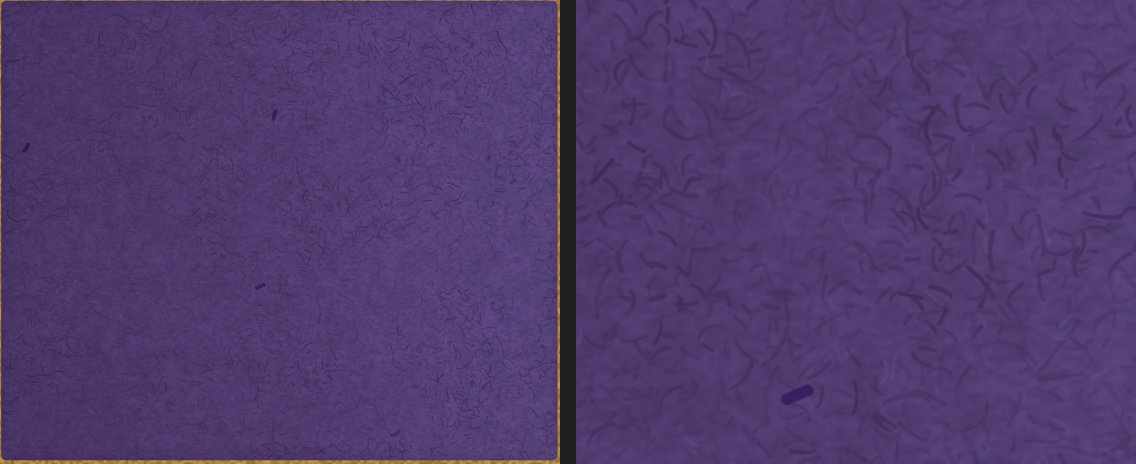
Left, the full canvas; right, a detail of the centre.
Write a WebGL 1 fragment shader that draws this texture.

```glsl
precision highp float;
// Draws a sheet of violet fibre paper with rounded corners on a thin ochre backing.
uniform vec2 u_resolution;

// Colours
const vec3 PAPER_LEFT = vec3(0.292, 0.207, 0.402);
const vec3 PAPER_RIGHT = vec3(0.345, 0.267, 0.490);
const vec3 FIBRE_DARK = vec3(0.205, 0.125, 0.265);
const vec3 FIBRE_PALE = vec3(0.430, 0.360, 0.570);
const vec3 INK = vec3(0.150, 0.060, 0.330);
const vec3 BACKING = vec3(0.660, 0.500, 0.270);

// Sizes, in canvas heights
const vec2 MARGIN_LOW = vec2(0.0025, 0.0080);
const vec2 MARGIN_HIGH = vec2(0.0055, 0.0015);
const float CORNER = 0.011;
const float SOFTNESS = 0.0022;

// Strengths
const float MOTTLE = 0.075;
const float GRAIN = 0.055;
const float EDGE_SHADE = 0.10;

float hash(vec2 p) {
  vec3 q = fract(vec3(p.xyx) * vec3(0.1031, 0.1030, 0.0973));
  q += dot(q, q.yzx + 33.33);
  return fract((q.x + q.y) * q.z);
}

float noise(vec2 p) {
  vec2 i = floor(p);
  vec2 f = fract(p);
  f = f * f * (3.0 - 2.0 * f);
  float low = mix(hash(i), hash(i + vec2(1.0, 0.0)), f.x);
  float high = mix(hash(i + vec2(0.0, 1.0)), hash(i + vec2(1.0, 1.0)), f.x);
  return mix(low, high, f.y);
}

float fbm(vec2 p) {
  float sum = 0.0;
  float gain = 0.5;
  for (int i = 0; i < 4; i++) {
    sum += gain * noise(p);
    p = p * 2.03 + 17.3;
    gain *= 0.5;
  }
  return sum;
}

// Scattered bent strokes, one per grid cell; "reach" is half the length.
float fibres(vec2 p, float cell, float reach, float width, float density, float seed) {
  float cover = 0.0;
  vec2 home = floor(p / cell);
  float soft = max(SOFTNESS, 1.0 / u_resolution.y);
  for (int y = -1; y <= 1; y++) {
    for (int x = -1; x <= 1; x++) {
      vec2 id = home + vec2(float(x), float(y));
      vec2 key = id + seed;
      float present = step(hash(key + 3.1), density);
      vec2 q = p - (id + vec2(hash(key + 11.7), hash(key + 29.3))) * cell;
      float angle = 6.2832 * hash(key + 47.9);
      float c = cos(angle);
      float s = sin(angle);
      q = vec2(c * q.x + s * q.y, c * q.y - s * q.x);
      q.y += (hash(key + 61.3) - 0.5) * q.x * q.x / reach;
      float span = reach * mix(0.3, 1.0, hash(key + 83.1));
      float d = length(vec2(max(abs(q.x) - span, 0.0), q.y));
      float line = 1.0 - smoothstep(width, width + soft, d);
      cover = max(cover, present * line * mix(0.35, 1.0, hash(key + 97.7)));
    }
  }
  return cover;
}

float roundedBox(vec2 p, vec2 halfSize, float radius) {
  vec2 q = abs(p) - halfSize + radius;
  return length(max(q, 0.0)) + min(max(q.x, q.y), 0.0) - radius;
}

vec3 paper(vec2 p, float across) {
  // Broad light from left to right, then mottling and laid grain
  float light = smoothstep(-0.1, 1.1, across + 0.35 * (fbm(p * 3.0) - 0.47));
  vec3 colour = mix(PAPER_LEFT, PAPER_RIGHT, light);
  colour *= 1.0 + MOTTLE * 2.0 * (fbm(p * 38.0) - 0.47);
  colour *= 1.0 + GRAIN * 2.0 * (noise(p * vec2(130.0, 230.0)) - 0.5);
  colour *= 1.0 + GRAIN * (noise(p * 290.0 + 70.0) - 0.5);

  // Dark fibres from fine to long, in uneven clumps
  float clump = mix(0.55, 1.15, smoothstep(0.3, 0.65, fbm(p * 9.0 + 5.0)));
  vec2 warped = p + 0.004 * (vec2(noise(p * 60.0), noise(p * 60.0 + 40.0)) - 0.5);
  float dark = 0.42 * fibres(warped, 0.013, 0.009, 0.0003, 0.65, 10.0);
  dark = max(dark, 0.50 * fibres(warped, 0.024, 0.015, 0.0004, 0.60, 150.0));
  dark = max(dark, 0.65 * fibres(warped, 0.060, 0.026, 0.0005, 0.35, 310.0));
  dark = max(dark, 0.60 * fibres(warped, 0.090, 0.007, 0.0028, 0.22, 470.0));
  colour = mix(colour, FIBRE_DARK, clump * dark);

  // Pale flecks and rare ink marks
  float pale = fibres(warped, 0.030, 0.008, 0.0001, 0.35, 630.0);
  colour = mix(colour, FIBRE_PALE, 0.28 * pale);
  float ink = fibres(p, 0.230, 0.013, 0.0030, 0.14, 790.0);
  return mix(colour, INK, 0.8 * ink);
}

void main() {
  vec2 p = gl_FragCoord.xy / u_resolution.y;
  vec2 size = vec2(u_resolution.x / u_resolution.y, 1.0);
  vec2 centre = 0.5 * (size + MARGIN_LOW - MARGIN_HIGH);
  vec2 halfSize = 0.5 * (size - MARGIN_LOW - MARGIN_HIGH);
  float edge = roundedBox(p - centre, halfSize, CORNER);
  float pixel = 1.0 / u_resolution.y;

  vec3 sheet = paper(p, p.x / size.x);
  sheet *= 1.0 - EDGE_SHADE * exp(min(edge, 0.0) / 0.012);
  vec3 backing = BACKING * (0.80 + 0.40 * noise(p * 150.0));
  float outside = smoothstep(-0.75 * pixel, 0.75 * pixel, edge);
  gl_FragColor = vec4(mix(sheet, backing, outside), 1.0);
}
```
